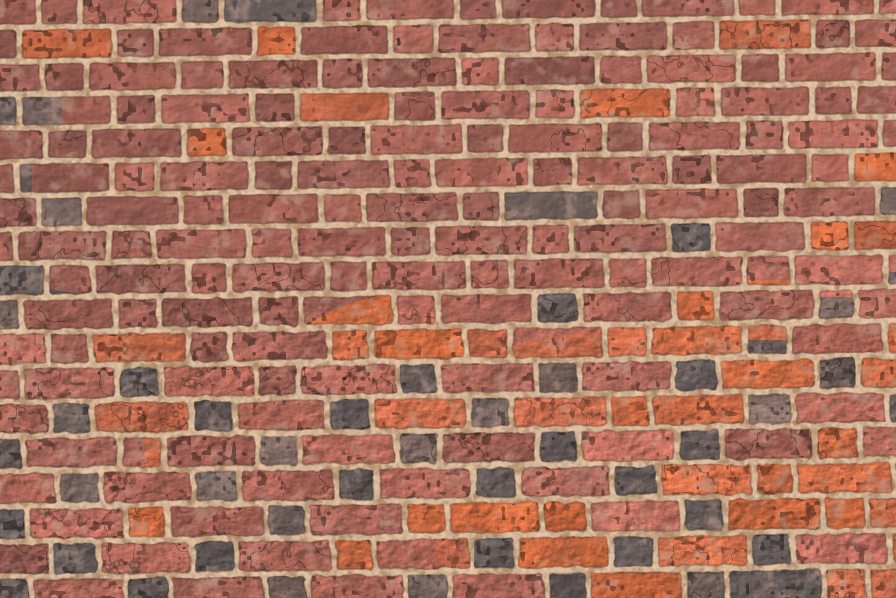
Give the GLSL for this texture, as a WebGL 2 fragment shader.

```glsl
#version 300 es
precision highp float;
// Weathered brick wall in Flemish bond: long stretchers alternate with short headers,
// and each course shifts by half a period. Bricks are rounded boxes with ragged edges;
// their colour is drawn by hash, with dark headers and orange bricks gathering lower down.

#define PERIOD 0.2334        // stretcher + header + two joints, in canvas heights
#define COURSE 0.0571        // mean height of a course
#define JOINT 0.0051         // half width of the mortar joint
#define CORNER 0.0045        // corner radius of a brick
#define TILT 0.013           // courses rise slightly to the right
#define HEADER_SHIFT 0.094   // narrows headers, widens stretchers
#define JITTER 0.030         // wander of the upright joints, in periods
#define RAGGED 0.0045        // roughness of the brick outline
#define RELIEF 0.75          // strength of the surface lighting

uniform vec2 u_resolution;
out vec4 fragColor;

const vec3 MORTAR = vec3(0.84, 0.72, 0.60);
const vec3 MORTAR_STAIN = vec3(0.70, 0.56, 0.43);
const vec3 PLUM = vec3(0.58, 0.36, 0.32);
const vec3 ROSE = vec3(0.74, 0.43, 0.37);
const vec3 ORANGE = vec3(0.79, 0.41, 0.25);
const vec3 CHARCOAL = vec3(0.38, 0.345, 0.34);
const vec3 DUST = vec3(0.76, 0.62, 0.55);

float hash(vec2 p) {
    vec3 q = fract(vec3(p.xyx) * 0.1031);
    q += dot(q, q.yzx + 33.33);
    return fract((q.x + q.y) * q.z);
}

float noise(vec2 p) {
    vec2 i = floor(p), f = fract(p);
    f = f * f * (3.0 - 2.0 * f);
    return mix(mix(hash(i), hash(i + vec2(1, 0)), f.x),
               mix(hash(i + vec2(0, 1)), hash(i + vec2(1, 1)), f.x), f.y);
}

float fbm(vec2 p) {
    float sum = 0.0, amp = 0.5;
    for (int i = 0; i < 4; i++) {
        sum += amp * noise(p);
        p = mat2(1.6, 1.2, -1.2, 1.6) * p + 17.3;
        amp *= 0.5;
    }
    return sum;
}

// Upright joint to the right of a brick; even bricks are headers
float jointAt(float brick, float course) {
    float side = mod(brick, 2.0) < 0.5 ? -HEADER_SHIFT : HEADER_SHIFT;
    float wander = hash(vec2(brick, course) + 71.0) - 0.5;
    return 0.5 * (brick + 0.5) + side + JITTER * wander;
}

float roundBox(vec2 p, vec2 halfSize) {
    vec2 q = abs(p) - halfSize + CORNER;
    return length(max(q, 0.0)) + min(max(q.x, q.y), 0.0) - CORNER;
}

// Fired clay colour of one brick, by its place on the wall
vec3 brickColour(vec2 id, vec2 at) {
    bool header = mod(id.x, 2.0) < 0.5;
    float right = at.x / 1.5, low = smoothstep(0.40, 0.62, at.y);
    float pick = hash(id + 5.0), tone = hash(id + 43.0);
    float darkOdds = header ? mix(0.07, 0.70, low) : 0.03;
    darkOdds += 0.15 * (1.0 - smoothstep(0.0, 0.3, at.x));
    float orangeOdds = 0.05 + 0.08 * right + 0.55 * low * smoothstep(0.15, 0.7, right);
    float warmth = 0.75 * tone + 0.45 * right + 0.25 * low - 0.30;
    vec3 colour = mix(PLUM, ROSE, clamp(warmth, 0.0, 1.0));
    if (pick < darkOdds)
        colour = mix(CHARCOAL, vec3(0.49, 0.40, 0.37), tone * tone);
    else if (pick > 1.0 - orangeOdds)
        colour = mix(ORANGE, ROSE, 0.5 * tone);
    return colour * (0.93 + 0.14 * hash(id + 91.0));
}

void main() {
    vec2 p = gl_FragCoord.xy / u_resolution.y;
    float pixel = 1.0 / u_resolution.y;
    vec2 wall = vec2(p.x, 1.0 - p.y);                // measured down from the top
    float wear = mix(0.65, 1.2, smoothstep(0.3, 0.65, wall.y));

    // Ragged outlines
    vec2 bend = vec2(fbm(p * 55.0), fbm(p * 55.0 + 40.0)) - 0.47;
    vec2 q = wall + RAGGED * 1.7 * wear * bend;

    // Course, then brick within the course
    float y = q.y + TILT * (q.x - 0.75);
    float v = 0.338 + y * (18.063 - 0.655 * y);
    float course = floor(v);
    float start = 0.572 + 0.03 * wall.y * wall.y + 0.012 * (hash(vec2(course, 8.0)) - 0.5);
    float u = (q.x - start) / PERIOD - 0.5 * mod(course, 2.0);
    float brick = floor(2.0 * u + 0.5);
    if (u < jointAt(brick - 1.0, course)) brick -= 1.0;
    else if (u > jointAt(brick, course)) brick += 1.0;
    float left = jointAt(brick - 1.0, course), right = jointAt(brick, course);
    vec2 id = vec2(brick, course);
    vec2 local = vec2((u - 0.5 * (left + right)) * PERIOD, (v - course - 0.5) * COURSE);
    vec2 halfSize = 0.5 * vec2((right - left) * PERIOD, COURSE) - JOINT;
    halfSize -= 0.0014 * (vec2(hash(id + 12.0), hash(id + 27.0)) - 0.5);
    float d = roundBox(local, halfSize);

    // Brick face: mottling, lit grain, pits, dust and a few cracks
    vec2 grainAt = p * vec2(65.0, 80.0) + 9.0 * id;
    float grain = fbm(grainAt), mottle = fbm(p * 26.0 + 5.0 * id);
    float slope = grain - fbm(grainAt + vec2(-0.20, 0.25));
    vec3 face = brickColour(id, wall);
    face *= 0.80 + 0.42 * mottle + RELIEF * wear * slope;
    face = mix(face, DUST, 0.50 * smoothstep(0.50, 0.78, fbm(p * 42.0 + 60.0)));
    face *= 1.0 - 0.38 * smoothstep(0.62, 0.76, noise(p * 120.0)) * smoothstep(0.4, 0.6, mottle);
    float crack = 1.0 - smoothstep(0.0, 0.022, abs(fbm(p * 20.0 + 3.0 * id) - 0.46));
    face *= 1.0 - 0.30 * crack * step(0.72, hash(id + 64.0));
    face *= 1.0 - 0.16 * smoothstep(-0.004, 0.0, d);

    // Mortar: sandy, stained, and shaded close below each brick
    vec3 mortar = mix(MORTAR_STAIN, MORTAR, smoothstep(0.22, 0.55, fbm(p * 75.0 + 11.0)));
    mortar *= 0.93 + 0.16 * noise(p * 170.0);
    float shade = 1.0 - smoothstep(0.0, 0.0028, d);
    mortar *= 1.0 - shade * (local.y > 0.0 ? 0.26 : 0.10);

    fragColor = vec4(mix(face, mortar, smoothstep(-pixel, pixel, d)), 1.0);
}
```
